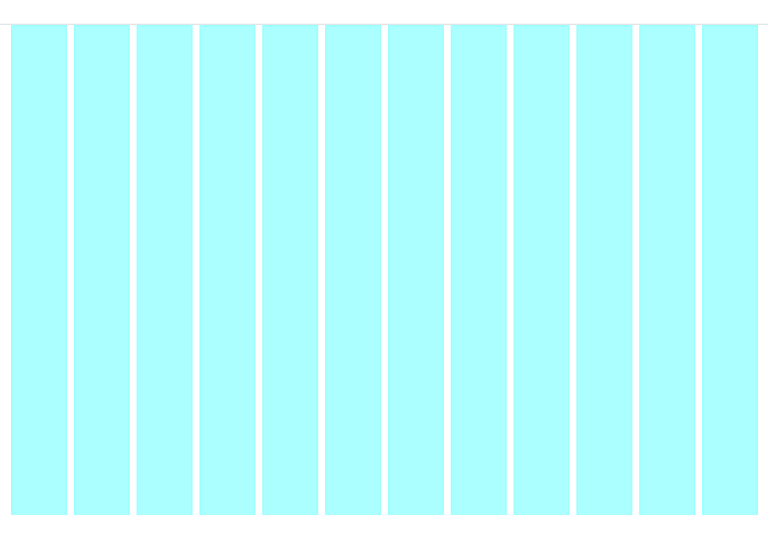
Write a WebGL 1 fragment shader that draws this pattern.

```glsl
precision highp float;
// Twelve pale cyan vertical bars with slightly deeper rims, hung from a thin grey rule on white.

uniform vec2 u_resolution;

// Lengths are fractions of the canvas width.
#define BAR_COUNT 12.0
#define FIRST_LEFT 0.0143
#define PITCH 0.0818
#define BAR_WIDTH 0.0729
#define BAR_BOTTOM 0.0247
#define BAR_TOP 0.6628
#define RIM_WIDTH 0.0021
#define RULE_WIDTH 0.0016
#define BAR_COLOR vec3(0.67, 1.0, 1.0)
#define RIM_COLOR vec3(0.61, 1.0, 1.0)
#define RULE_COLOR vec3(0.87, 0.90, 0.90)

// Antialiased coverage of the inside of a signed distance.
float coverage(float dist, float pixel) {
  return clamp(0.5 - dist / pixel, 0.0, 1.0);
}

void main() {
  float pixel = 1.0 / u_resolution.x;
  vec2 p = gl_FragCoord.xy * pixel;
  // Keep the top edge at the same share of the height at any aspect ratio.
  p.y *= (356.0 / 512.0) * u_resolution.x / u_resolution.y;
  float pixelY = (356.0 / 512.0) / u_resolution.y;

  // Nearest bar, measured from its centre line.
  float firstCenter = FIRST_LEFT + 0.5 * BAR_WIDTH;
  float index = clamp(floor((p.x - firstCenter) / PITCH + 0.5), 0.0, BAR_COUNT - 1.0);
  float sideDist = abs(p.x - firstCenter - index * PITCH) - 0.5 * BAR_WIDTH;

  // Bar body, with rims along both sides and the top.
  float bar = coverage(sideDist, pixel)
            * coverage(p.y - BAR_TOP, pixelY) * coverage(BAR_BOTTOM - p.y, pixelY);
  float core = coverage(sideDist + RIM_WIDTH, pixel)
             * coverage(p.y - BAR_TOP + RIM_WIDTH, pixelY);

  // Full-width rule resting on the tops of the bars.
  float rule = coverage(abs(p.y - BAR_TOP - 0.5 * RULE_WIDTH) - 0.5 * RULE_WIDTH, pixelY);

  vec3 color = mix(vec3(1.0), RULE_COLOR, rule);
  color = mix(color, mix(RIM_COLOR, BAR_COLOR, core), bar);
  gl_FragColor = vec4(color, 1.0);
}
```
